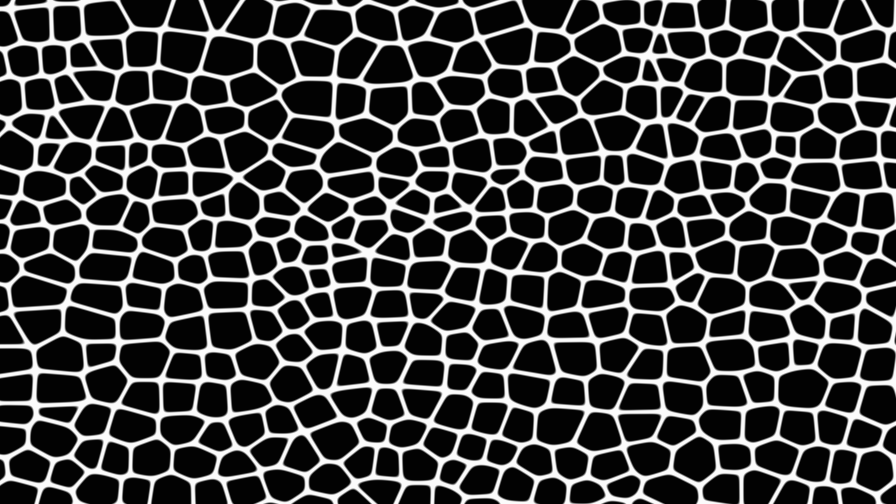
Write a Shadertoy shader that draws this pattern.

```glsl
// Reptile hide: rounded black scales in wavy, staggered rows, split by white seams.
// Jittered row sites are moved by a smooth warp that crowds or spreads them, then a
// weighted Voronoi diagram gives exact seam distances, blended to round the corners.

const vec2 CELL_SIZE = vec2(0.073, 0.062);   // mean scale size, canvas height = 1
const vec2 JITTER = vec2(0.60, 0.42);        // site scatter, in cells
const vec2 METRIC = vec2(0.62, 1.0);         // below 1 in x flattens the row seams
const float WEIGHT_RANGE = 0.0008;           // random difference in scale size
const float SEAM_HALF_WIDTH = 0.0040;
const float CORNER_ROUNDING = 0.0036;
const float EDGE_SOFTNESS = 0.0024;
const vec3 SCALE_COLOR = vec3(0.008);
const vec3 SEAM_COLOR = vec3(0.985);

const int REACH = 2;                         // rows and columns searched each way
const int SIDE = 2 * REACH + 1;
const int SITE_COUNT = SIDE * SIDE;

vec3 hash3(vec2 p) {
    vec3 q = fract(vec3(p.xyx) * vec3(0.1031, 0.1030, 0.0973));
    q += dot(q, q.yxz + 33.33);
    return fract((q.xxy + q.yzz) * q.zyx);
}

// Smooth value noise with two channels in -1..1
vec2 noise2(vec2 p) {
    vec2 cell = floor(p);
    vec2 f = fract(p);
    f = f * f * (3.0 - 2.0 * f);
    vec2 low = mix(hash3(cell).xy, hash3(cell + vec2(1, 0)).xy, f.x);
    vec2 high = mix(hash3(cell + vec2(0, 1)).xy, hash3(cell + vec2(1, 1)).xy, f.x);
    return 2.0 * mix(low, high, f.y) - 1.0;
}

// Displacement that bends the rows and varies the density
vec2 warp(vec2 p) {
    return 0.068 * noise2(p * 2.6 + 17.0) + 0.010 * noise2(p * 6.0 + 41.0);
}

// Finds the point that the warp carries to p
vec2 unwarp(vec2 p) {
    vec2 q = p;
    for (int i = 0; i < 7; i++) q = p - warp(q);
    return q;
}

// Each row slides sideways by its own amount
float rowShift(float row) {
    return hash3(vec2(row, 7.0)).x + 0.5 * mod(row, 2.0);
}

// Site position in xy and its weight in z
vec3 scaleSite(vec2 id, float shift) {
    vec3 h = hash3(id + 100.0);
    vec2 grid = id + 0.5 + (h.xy - 0.5) * JITTER + vec2(shift, 0.0);
    vec2 q = grid * CELL_SIZE;
    return vec3(q + warp(q), h.z * WEIGHT_RANGE);
}

float siteDistance(vec2 p, vec3 site) {
    vec2 d = p - site.xy;
    return dot(d * METRIC, d) + site.z;
}

// Distance from p to the rounded border of its own scale
float seamDistance(vec2 p) {
    vec2 grid = unwarp(p) / CELL_SIZE;
    vec3 sites[SITE_COUNT];
    float nearest = 1e9;
    int owner = 0;

    // Gather nearby sites and find the owner
    for (int i = 0; i < SITE_COUNT; i++) {
        float row = floor(grid.y) + float(i / SIDE - REACH);
        float shift = rowShift(row);
        float column = floor(grid.x - shift) + float(i % SIDE - REACH);
        sites[i] = scaleSite(vec2(column, row), shift);
        float d = siteDistance(p, sites[i]);
        if (d < nearest) {
            nearest = d;
            owner = i;
        }
    }

    // Smooth minimum over the dividing lines to all neighbours
    float total = 0.0;
    vec2 center = sites[owner].xy;
    for (int i = 0; i < SITE_COUNT; i++) {
        if (i == owner) continue;
        float slope = 2.0 * length((sites[i].xy - center) * METRIC);
        float d = (siteDistance(p, sites[i]) - nearest) / max(slope, 1e-5);
        total += exp(-d / CORNER_ROUNDING);
    }
    return -CORNER_ROUNDING * log(max(total, 1e-20));
}

void mainImage(out vec4 fragColor, in vec2 fragCoord) {
    vec2 p = fragCoord / iResolution.y;

    // Slightly uneven seam width
    float halfWidth = SEAM_HALF_WIDTH * (1.0 + 0.15 * noise2(p * 14.0).x);
    float soft = max(EDGE_SOFTNESS, 0.7 / iResolution.y);
    float inside = smoothstep(-soft, soft, seamDistance(p) - halfWidth);
    fragColor = vec4(mix(SEAM_COLOR, SCALE_COLOR, inside), 1.0);
}
```
